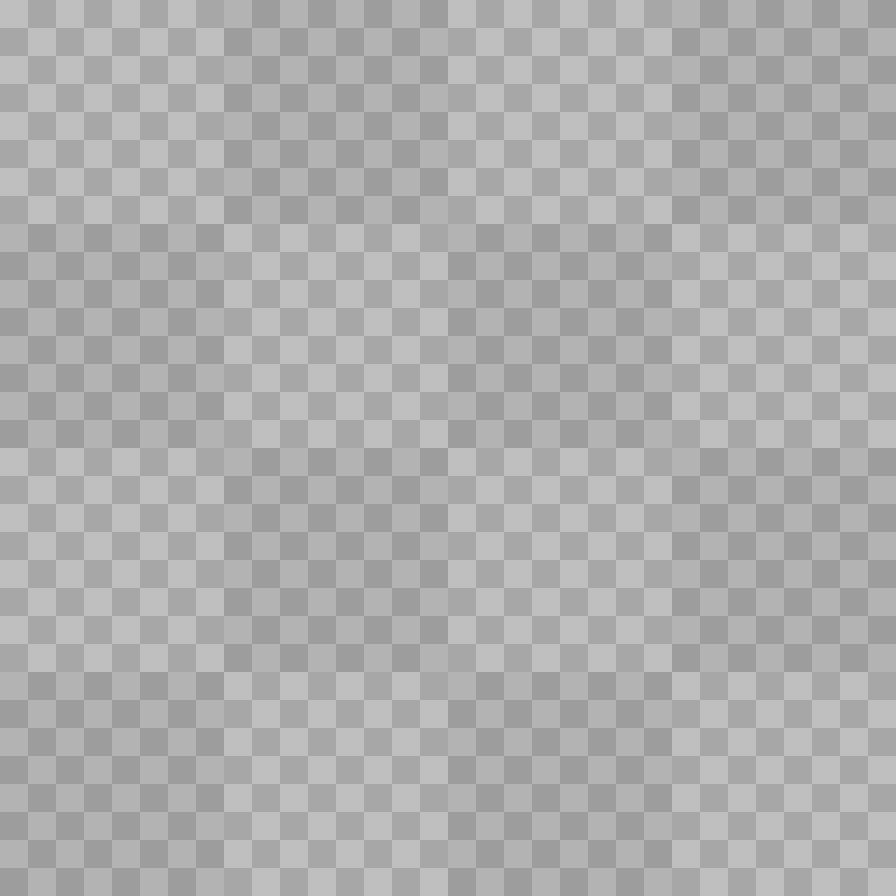
Write a Shadertoy shader that draws this pattern.

```glsl
// Fine grey checkerboard, 32 x 32 cells, shaded by a coarse 4 x 4 checkerboard.

const float PI = 3.14159265;

// Antialiased checker of n by n cells: 0 in the lower left cell, 1 in its neighbours.
float checker(vec2 uv, float n) {
    vec2 halfPixel = 0.5 * n / iResolution.xy;
    vec2 wave = clamp(sin(PI * n * uv) / (PI * halfPixel), -1.0, 1.0);
    return 0.5 - 0.5 * wave.x * wave.y;
}

void mainImage(out vec4 fragColor, in vec2 fragCoord) {
    vec2 uv = fragCoord / iResolution.xy;
    float cell = checker(uv, 32.0);
    float block = checker(uv, 4.0);

    // Each block brightens both greys of the fine checker
    float darkGrey = mix(0.616, 0.655, block);
    float lightGrey = mix(0.702, 0.749, block);
    fragColor = vec4(vec3(mix(darkGrey, lightGrey, cell)), 1.0);
}
```
